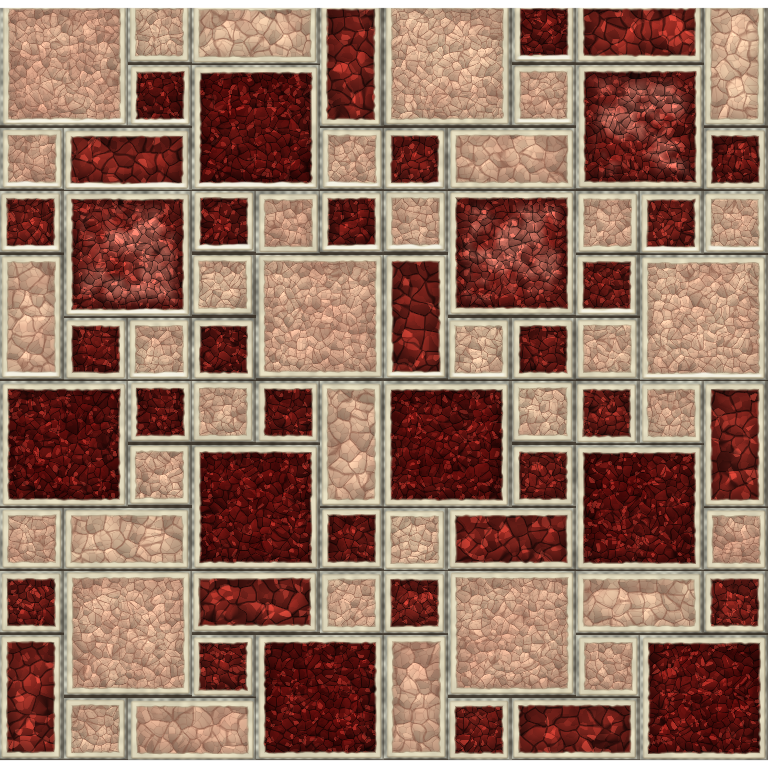
This texture is drawn by a three.js fragment shader. Its source:

```glsl
// Mosaic of crackle-glazed ceramic tiles in cream and oxblood, three sizes on a mesh backing.
varying vec2 vUv;

const vec2 GRID = vec2(12.0, 12.13);   // cells across and down the canvas
const float BLOCK = 6.0;               // cells per layout repeat
const float MARGIN = 0.0104;           // white band at top and bottom
const float GAP = 0.043;               // half joint, in cells
const float RIM = 0.085;               // bare rim around the glaze
const float SOFT = 0.016;              // edge smoothing
const float FINE_CRACKS = 7.5;         // shards per cell, square tiles
const float WIDE_CRACKS = 4.2;         // shards per cell, oblong tiles
const vec3 CREAM = vec3(0.88, 0.85, 0.74);
const vec3 OLIVE = vec3(0.44, 0.37, 0.26);
const vec3 SAND = vec3(0.84, 0.73, 0.61);
const vec3 BLUSH = vec3(0.74, 0.55, 0.46);
const vec3 PALE_CRACK = vec3(0.52, 0.33, 0.26);
const vec3 RED = vec3(0.47, 0.14, 0.11);
const vec3 OXBLOOD = vec3(0.29, 0.035, 0.03);
const vec3 ROSE = vec3(0.69, 0.42, 0.36);
const vec3 MESH = vec3(0.77, 0.77, 0.71);
const vec3 SHADOW = vec3(0.17, 0.13, 0.09);

float hash(vec2 p) {
  vec3 q = fract(vec3(p.xyx) * 0.1031);
  q += dot(q, q.yzx + 33.33);
  return fract((q.x + q.y) * q.z);
}

float noise(vec2 p) {
  vec2 i = floor(p), f = fract(p);
  f = f * f * (3.0 - 2.0 * f);
  return mix(mix(hash(i), hash(i + vec2(1, 0)), f.x),
             mix(hash(i + vec2(0, 1)), hash(i + 1.0), f.x), f.y);
}

// Shards: x = distance to the crack, y = shard hash, z = slope across the shard
vec3 shards(vec2 p) {
  float near = 9.0, next = 9.0, id = 0.0, slope = 0.0;
  for (int j = -1; j <= 1; j++) for (int i = -1; i <= 1; i++) {
    vec2 c = floor(p) + vec2(i, j);
    vec2 r = c + vec2(hash(c), hash(c + 57.0)) - p;
    float d = length(r);
    if (d < near) { next = near; near = d; id = hash(c + 19.0); slope = r.y + r.x * (id - 0.5); }
    else next = min(next, d);
  }
  return vec3(next - near, id, slope);
}

float roundBox(vec2 p, vec2 halfSize, float r) {
  vec2 q = abs(p) - halfSize + r;
  return length(max(q, 0.0)) + min(max(q.x, q.y), 0.0) - r;
}

// Takes over the cell when it lies in the rectangle (x, y, width, height)
bool claim(inout vec4 tile, vec2 cell, vec4 rect) {
  bool inside = all(greaterThan(cell + 0.5, rect.xy)) && all(lessThan(cell + 0.5, rect.xy + rect.zw));
  if (inside) tile = rect;
  return inside;
}

// Alternates pale and red; big tiles keep their tone from left to right
bool isPale(vec4 tile, vec2 block, bool joined) {
  if (tile.z * tile.w > 3.0) return block.y < 0.5 ? mod(tile.x, 4.0) < 0.5 : abs(tile.x - 1.0) < 0.5;
  float s = tile.x + tile.y;
  float turns = s + step(5.5, s) + block.x + block.y + float(joined);
  if (block.x < 0.5 && block.y > 0.5 && tile.x < 0.5 && abs(tile.y - 2.5) < 1.0) turns += 1.0;
  return mod(turns, 2.0) < 0.5;
}

void main() {
  vec2 p = vec2(vUv.x, 0.998 - vUv.y) * GRID;   // y runs down
  vec2 cell = clamp(floor(p), 0.0, 11.0);
  vec2 block = floor((cell + 0.5) / BLOCK);
  vec2 c = cell - block * BLOCK;

  // Layout of one block; some pairs are joined in alternate rows of blocks
  vec4 tile = vec4(c, 1.0, 1.0);
  bool joined = block.y < 0.5 ? claim(tile, c, vec4(3, 0, 2, 1))
    : (claim(tile, c, vec4(3, 3, 2, 1)) || claim(tile, c, vec4(2, 5, 2, 1)));
  claim(tile, c, vec4(0, 0, 2, 2)); claim(tile, c, vec4(3, 1, 2, 2));
  claim(tile, c, vec4(1, 3, 2, 2)); claim(tile, c, vec4(4, 4, 2, 2));
  claim(tile, c, vec4(5, 0, 1, 2)); claim(tile, c, vec4(0, 4, 1, 2));
  claim(tile, c, vec4(1, 2, 2, 1));

  vec2 origin = block * BLOCK + tile.xy;
  vec2 halfSize = tile.zw * 0.5;
  float seed = hash(origin + 3.7);
  bool big = tile.z * tile.w > 3.0, oblong = abs(tile.z - tile.w) > 0.5;
  vec2 jitter = (vec2(seed, hash(origin + 8.1)) - 0.5) * 0.03 - vec2(0.008, 0.012);
  vec2 local = p - origin - halfSize - jitter;
  float d = roundBox(local, halfSize - GAP, 0.035);
  float glazeEdge = d + RIM + 0.025 * (noise(p * 14.0) - 0.5);

  // Glaze: crackle, cloudy tone and a darker border
  vec2 q = p + 0.09 * (vec2(noise(p * 6.0), noise(p * 6.0 + 40.0)) - 0.5);
  float scale = oblong ? WIDE_CRACKS : FINE_CRACKS;
  vec3 coarse = shards(q * scale), fine = shards(q * scale * 2.1 + 11.0);
  float crack = 1.0 - smoothstep(0.02, 0.16, coarse.x);
  float fineCrack = 1.0 - smoothstep(0.02, 0.2, fine.x);
  float relief = 0.22 * (coarse.y - 0.5) + 0.2 * coarse.z + 0.18 * (fine.y - 0.5);
  float cloud = noise(p * 2.6 + seed * 30.0) * 0.6 + noise(p * 7.0) * 0.4;
  float inner = smoothstep(0.0, 0.3, -glazeEdge);
  vec3 glaze;
  if (isPale(tile, block, joined)) {
    glaze = mix(SAND, BLUSH, clamp(cloud * 0.8 + seed * 0.4 - 0.1, 0.0, 1.0)) * (1.0 + relief);
    glaze = mix(glaze, PALE_CRACK, 0.5 * crack + 0.18 * fineCrack);
    glaze *= mix(0.93, 1.04, inner);
  } else {
    bool rosy = big && block.y < 0.5 && (abs(tile.x - 1.0) < 0.5 || block.x > 0.5);
    float depth = oblong ? 0.15 : (big && !rosy ? 0.85 : 0.25 + 0.5 * seed);
    glaze = mix(RED, OXBLOOD, clamp(depth + 0.5 * (cloud - 0.5), 0.0, 1.0));
    if (rosy) glaze = mix(glaze, ROSE, inner * smoothstep(0.2, 0.75, cloud) * 0.75);
    glaze *= (1.0 + 1.7 * relief) * (1.0 - 0.5 * crack) * mix(0.75, 1.06, inner);
    glaze += vec3(0.24, 0.1, 0.08) * smoothstep(0.72, 1.0, fine.y) * (1.0 - fineCrack);
  }

  // Bare rim, shaded to the right and below
  float away = smoothstep(-0.05, 0.03, max(local.x - halfSize.x, local.y - halfSize.y) + GAP);
  vec3 rim = mix(CREAM, OLIVE, (0.25 + 0.55 * away) * smoothstep(-0.04, 0.0, d));
  rim = mix(rim, OLIVE, 0.45 * smoothstep(-0.025, 0.0, -glazeEdge - 0.01));
  rim *= 0.93 + 0.12 * noise(p * 9.0);
  vec3 color = mix(rim, glaze, smoothstep(-SOFT, 2.0 * SOFT, -glazeEdge));

  // Window gloss on the lower edge of upper tiles
  float shine = step(0.35, hash(origin + 21.0)) * step(origin.y, 5.5) * step(0.5, origin.y + seed);
  float rise = halfSize.y - GAP - local.y;
  float width = 0.035 + 0.05 * noise(vec2(p.x * 5.0, seed * 20.0));
  float gloss = smoothstep(0.02, 0.04, rise) * (1.0 - smoothstep(width, width + 0.04, rise));
  gloss *= smoothstep(0.06, 0.13, halfSize.x - abs(local.x));
  color = mix(color, vec3(0.97, 0.96, 0.91), 0.9 * shine * gloss);

  // Joint: woven mesh under the shadow of the tile
  float weave = 0.5 + 0.5 * sin(p.x * 38.0) * sin(p.y * 38.0);
  vec3 joint = MESH * (0.75 + 0.25 * weave) * (0.75 + 0.35 * noise(p * 4.0));
  float below = smoothstep(0.0, 0.03, local.y - halfSize.y + GAP);
  float beside = smoothstep(0.0, 0.03, local.x - halfSize.x + GAP);
  joint = mix(joint, SHADOW, max(0.8 * below, 0.4 * beside));
  color = mix(color, joint, smoothstep(-SOFT, SOFT, d));

  float band = smoothstep(MARGIN - 0.001, MARGIN + 0.001, min(vUv.y, 1.0 - vUv.y));
  gl_FragColor = vec4(mix(vec3(1.0), color, band), 1.0);
}
```
